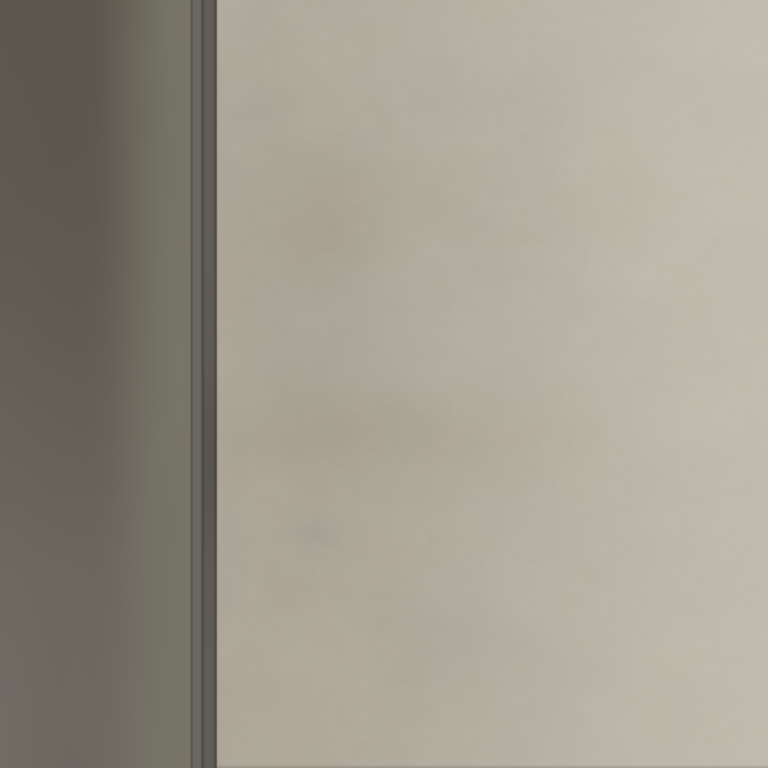
Write a Shadertoy shader that draws this texture.

```glsl
const float PANEL_END = 0.248;
const float GROOVE_X = 0.264;
const float WALL_START = 0.2825;
const float EDGE_SOFTNESS = 0.0014;
const float MOTTLE_AMOUNT = 0.034;
const float TINT_AMOUNT = 0.014;
const float GRAIN_AMOUNT = 0.006;

const vec3 PANEL_TOP = vec3(0.365, 0.345, 0.305);
const vec3 PANEL_BOTTOM = vec3(0.425, 0.405, 0.375);
const vec3 PANEL_RIM = vec3(0.465, 0.455, 0.405);
const vec3 FRAME_LIGHT = vec3(0.415, 0.405, 0.385);
const vec3 FRAME_MID = vec3(0.375, 0.362, 0.342);
const vec3 FRAME_DARK = vec3(0.300, 0.285, 0.265);
const vec3 WALL_SHADE = vec3(0.672, 0.648, 0.595);
const vec3 WALL_LIGHT = vec3(0.755, 0.735, 0.685);

vec3 hash3(vec2 p) {
    vec3 q = fract(vec3(p.xyx) * vec3(0.1031, 0.1030, 0.0973));
    q += dot(q, q.yxz + 33.33);
    return fract((q.xxy + q.yzz) * q.zyx);
}

// Smooth cellular noise: each cell's random value blended by distance
float cellular(vec2 p) {
    vec2 cell = floor(p);
    float total = 0.0;
    float weightSum = 0.0;
    for (int y = -1; y <= 1; y++) {
        for (int x = -1; x <= 1; x++) {
            vec2 id = cell + vec2(x, y);
            vec3 h = hash3(id + 17.0);
            vec2 toSeed = id + 0.2 + 0.6 * h.xy - p;
            float weight = exp(-4.5 * dot(toSeed, toSeed));
            total += weight * h.z;
            weightSum += weight;
        }
    }
    return total / weightSum - 0.5;
}

float layeredCells(vec2 p) {
    float sum = 0.0;
    float gain = 0.5;
    for (int i = 0; i < 4; i++) {
        sum += gain * cellular(p);
        p = mat2(1.6, 1.2, -1.2, 1.6) * p + 7.3;
        gain *= 0.55;
    }
    return sum;
}

float band(float x, float from, float to) {
    return smoothstep(from - EDGE_SOFTNESS, from + EDGE_SOFTNESS, x)
         - smoothstep(to - EDGE_SOFTNESS, to + EDGE_SOFTNESS, x);
}

float patchGlow(vec2 uv, vec2 center, vec2 size) {
    vec2 d = (uv - center) / size;
    return exp(-dot(d, d));
}

vec3 panelColor(vec2 uv) {
    vec3 col = mix(PANEL_BOTTOM, PANEL_TOP, smoothstep(0.05, 0.85, uv.y));
    col = mix(col, PANEL_RIM, smoothstep(0.11, 0.24, uv.x));
    col += 0.012 * (1.0 - smoothstep(0.0, 0.09, uv.x)) * (1.0 - uv.y);
    return col + 0.012 * layeredCells(uv * vec2(9.0, 3.0));
}

vec3 frameColor(vec2 uv) {
    vec3 col = mix(FRAME_LIGHT, FRAME_MID, smoothstep(GROOVE_X - 0.001, GROOVE_X + 0.004, uv.x));
    col = mix(col, FRAME_DARK, 0.6 * band(uv.x, PANEL_END, PANEL_END + 0.003));
    col = mix(col, FRAME_DARK, 0.9 * band(uv.x, GROOVE_X - 0.002, GROOVE_X + 0.002));
    col = mix(col, FRAME_DARK, 0.8 * band(uv.x, WALL_START - 0.004, WALL_START));
    // The right strip darkens around mid height
    float shade = patchGlow(uv, vec2(0.273, 0.40), vec2(0.02, 0.12));
    return col - 0.03 * shade * step(GROOVE_X, uv.x);
}

vec3 wallColor(vec2 uv) {
    // Broad light from the right, strongest in the upper corner
    float light = smoothstep(0.34, 1.04, uv.x + 0.07 * (uv.y - 0.5));
    vec3 col = mix(WALL_SHADE, WALL_LIGHT, light);
    col += 0.022 * patchGlow(uv, vec2(0.30, 1.0), vec2(0.25, 0.20));
    col += 0.014 * patchGlow(uv, vec2(0.45, 0.0), vec2(0.35, 0.25));

    // Warm stains and a cool spot
    float stain = patchGlow(uv, vec2(0.56, 0.44), vec2(0.20, 0.06))
                + 0.8 * patchGlow(uv, vec2(0.43, 0.70), vec2(0.07, 0.08))
                + 0.5 * patchGlow(uv, vec2(0.37, 0.41), vec2(0.11, 0.07));
    col -= vec3(0.016, 0.020, 0.025) * stain;
    col -= vec3(0.030, 0.020, 0.018) * patchGlow(uv, vec2(0.41, 0.305), vec2(0.025, 0.02));

    // Mottled plaster, calmer toward the light
    float mottle = layeredCells(uv * vec2(8.0, 10.0));
    float tint = layeredCells(uv * 6.0 + 31.0);
    float calm = mix(1.0, 0.5, light);
    col += MOTTLE_AMOUNT * mottle * calm;
    col += TINT_AMOUNT * tint * calm * vec3(1.0, 0.0, -1.0);
    col += GRAIN_AMOUNT * cellular(uv * vec2(90.0, 110.0));

    // Thin shadow along the floor line
    return col * (1.0 - 0.12 * (1.0 - smoothstep(0.0, 0.005, uv.y)));
}

void mainImage(out vec4 fragColor, in vec2 fragCoord) {
    vec2 uv = fragCoord / iResolution.xy;
    float soft = max(EDGE_SOFTNESS, 0.7 / iResolution.x);
    vec3 col = panelColor(uv);
    col = mix(col, frameColor(uv), smoothstep(PANEL_END - soft, PANEL_END + soft, uv.x));
    col = mix(col, wallColor(uv), smoothstep(WALL_START - soft, WALL_START + soft, uv.x));
    fragColor = vec4(col, 1.0);
}
```
